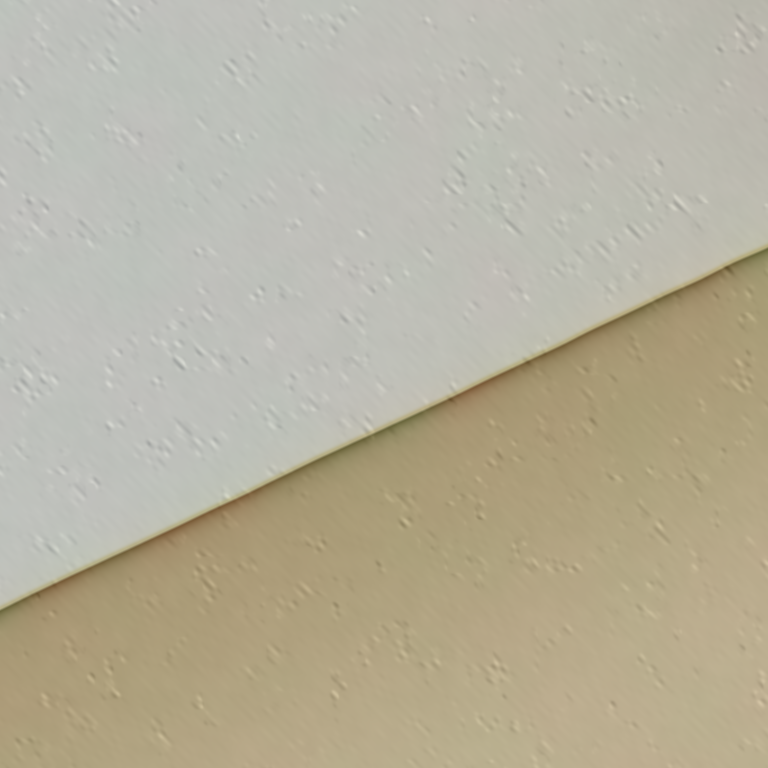
This texture is drawn by a Shadertoy shader. Its source:

```glsl
// A pale sheet of paper lies over a tan surface, split by one rising diagonal edge.
// Signed distance to the edge drives the sheet mask, contact shadow and warm rim;
// hashed value noise adds colour blotches and small embossed diagonal flecks.

float hash(vec2 p) {
    vec3 q = fract(vec3(p.xyx) * 0.1031);
    q += dot(q, q.yzx + 33.33);
    return fract((q.x + q.y) * q.z);
}

float noise(vec2 p) {
    vec2 cell = floor(p), f = fract(p);
    f = f * f * (3.0 - 2.0 * f);
    return mix(mix(hash(cell), hash(cell + vec2(1, 0)), f.x),
               mix(hash(cell + vec2(0, 1)), hash(cell + vec2(1, 1)), f.x), f.y);
}

// Grain stretched along the falling diagonal
float grain(vec2 p) {
    vec2 q = vec2(p.x - p.y, p.x + p.y) * 0.7071;
    return noise(q * vec2(75.0, 170.0) + 40.0);
}

// Light-and-dark relief, strongest in scattered clumps
float flecks(vec2 p) {
    float relief = grain(p) - grain(p + vec2(0.0035, 0.0025));
    float clump = smoothstep(0.5, 0.85, noise(p * 34.0 + 7.0));
    float sparse = smoothstep(0.3, 0.75, noise(p * 85.0 + 91.0));
    return relief * (0.012 + 0.13 * clump * sparse);
}

void mainImage(out vec4 fragColor, in vec2 fragCoord) {
    vec2 uv = fragCoord / iResolution.xy;
    float pixel = 1.0 / iResolution.y;

    // Signed distance to the edge: positive on the sheet
    float wobble = (noise(vec2(uv.x * 22.0, 3.0)) - 0.5) * 0.002;
    float d = (uv.y - 0.206 - 0.472 * uv.x + wobble) / 1.106;
    float below = max(-d, 0.0);

    // Sheet: cool on the left, warmer to the right and beside the edge
    vec3 sheet = mix(vec3(0.745, 0.755, 0.735), vec3(0.745, 0.737, 0.695),
                     smoothstep(0.1, 1.1, uv.x));
    sheet -= 0.025 * smoothstep(0.6, 1.1, uv.x) * smoothstep(0.6, 1.0, uv.y);
    sheet += vec3(0.015, 0.008, -0.03) * exp(-abs(d) / 0.025);

    // Tan surface: brighter away from the edge, towards the lower right
    vec3 tan_ = mix(vec3(0.665, 0.607, 0.465), vec3(0.735, 0.685, 0.565),
                    smoothstep(0.02, 0.5, below));

    // Contact shadow: dark crease plus soft penumbra
    tan_ -= vec3(0.17, 0.18, 0.19) * exp(-below / 0.007);
    tan_ -= vec3(0.10, 0.10, 0.105) * exp(-below / 0.022);

    // Alternating red and green tint along the shadow
    float fringe = noise(vec2(uv.x * 13.0, 8.0)) - 0.5;
    tan_ += vec3(0.09, -0.06, -0.02) * fringe * exp(-below / 0.02);

    // Yellowish rim on the cut edge
    float rim = exp(-pow((d - 0.002) / 0.0035, 2.0));
    sheet -= vec3(0.04, 0.07, 0.17) * rim;

    float soft = max(pixel, 0.0022);
    vec3 col = mix(tan_, sheet, smoothstep(-soft, soft, d));

    // Broad colour blotches, then fine surface texture
    float blotch = noise(uv * 11.0 + 17.0) + 0.5 * noise(uv * 25.0) - 0.75;
    col += vec3(0.013, -0.007, 0.004) * blotch;
    col += 0.012 * (noise(uv * 45.0 + 60.0) - 0.5);
    col += flecks(uv) * vec3(1.0, 0.98, 0.9);

    fragColor = vec4(clamp(col, 0.0, 1.0), 1.0);
}
```
